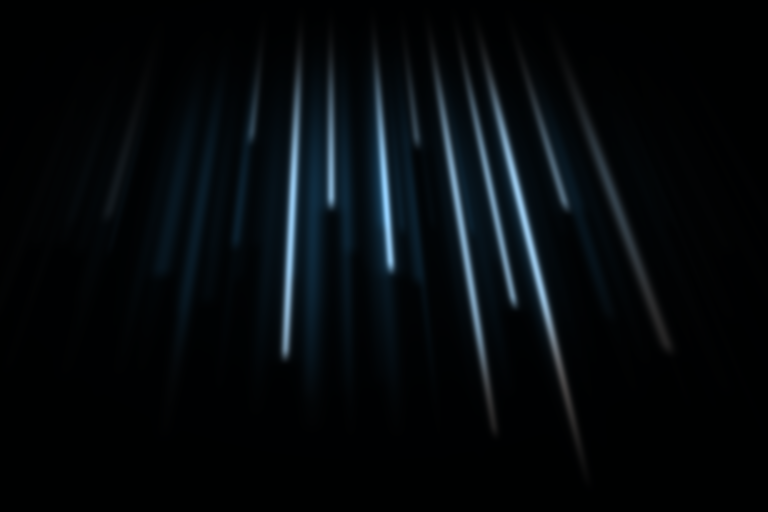
Reproduce this background procedurally as a Shadertoy shader.

```glsl
#define VANISH vec2(0.643, -1.152)
#define GLOW_CENTER vec2(0.72, 0.43)
#define GLOW_SIZE vec2(0.43, 0.27)
#define COOL_WHITE vec3(0.60, 0.73, 0.83)
#define WARM_GREY vec3(0.48, 0.45, 0.44)
#define DEEP_BLUE vec3(0.055, 0.155, 0.225)
#define HALO_BLUE vec3(0.06, 0.16, 0.23)
#define STREAKS 64
#define CAP_SOFTNESS 0.018

// Each beam: slope from the vanishing point, end height, half width, strength
const vec4 BRIGHT[11] = vec4[11](
    vec4(-0.0465, 0.697, 0.0085, 0.90), vec4(0.0025, 0.400, 0.0080, 0.78),
    vec4(0.0720, 0.525, 0.0080, 0.85), vec4(0.1620, 0.848, 0.0085, 0.80),
    vec4(0.2070, 0.594, 0.0080, 0.72), vec4(0.2410, 0.950, 0.0090, 0.95),
    vec4(0.2970, 0.406, 0.0090, 0.50), vec4(0.3610, 0.685, 0.0130, 0.33),
    vec4(0.1200, 0.281, 0.0080, 0.42), vec4(-0.1070, 0.272, 0.0080, 0.35),
    vec4(-0.2750, 0.425, 0.0120, 0.11));

const vec4 SOFT[9] = vec4[9](
    vec4(-0.1950, 0.537, 0.0200, 0.75), vec4(-0.1126, 0.480, 0.0110, 0.80),
    vec4(-0.1610, 0.850, 0.0140, 0.85), vec4(-0.0170, 0.840, 0.0200, 0.75),
    vec4(0.0210, 0.850, 0.0110, 0.45), vec4(0.0660, 0.850, 0.0160, 0.60),
    vec4(0.1020, 0.550, 0.0120, 0.60), vec4(0.3100, 0.620, 0.0140, 0.55),
    vec4(-0.3200, 0.475, 0.0150, 0.35));

float hash(float n) {
    return fract(sin(n * 12.9898) * 43758.5453);
}

float gauss(float x) {
    return exp(-x * x);
}

// Soft-edged line through the vanishing point with a rounded lower end
float beam(vec2 p, float slope, float end, float width) {
    float x = p.x - VANISH.x - slope * (p.y - VANISH.y);
    float cap = 1.0 - smoothstep(end - CAP_SOFTNESS, end + CAP_SOFTNESS, p.y);
    return gauss(x / width) * cap;
}

void mainImage(out vec4 fragColor, in vec2 fragCoord) {
    // Height units, measured downward from the top edge
    vec2 p = fragCoord / iResolution.y;
    p.y = 1.0 - p.y;

    // Overall light envelope
    vec2 g = (p - GLOW_CENTER) / GLOW_SIZE;
    float glow = exp(-dot(g, g));
    float fade = smoothstep(0.0, 0.38, p.y) * (1.0 - smoothstep(0.55, 1.0, p.y));
    vec3 tint = mix(WARM_GREY, COOL_WHITE, smoothstep(0.08, 0.42, glow));
    vec3 softTint = mix(WARM_GREY * 0.14, DEEP_BLUE, smoothstep(0.02, 0.35, glow));

    vec3 color = vec3(0.0, 0.003, 0.005) + DEEP_BLUE * glow * 0.08;

    // Scattered faint streaks
    float streaks = 0.0;
    for (int i = 0; i < STREAKS; i++) {
        float id = float(i) + 1.0;
        float slope = mix(-0.45, 0.55, (id + hash(id) - 1.0) / float(STREAKS));
        float end = mix(0.40, 0.92, hash(id + 71.3));
        float width = mix(0.007, 0.016, hash(id + 137.9));
        streaks += beam(p, slope, end, width) * hash(id + 211.7);
    }
    color += softTint * streaks * fade * (0.10 + 0.32 * glow);

    // Broad blue shafts
    for (int i = 0; i < SOFT.length(); i++) {
        vec4 b = SOFT[i];
        color += softTint * beam(p, b.x, b.y, b.z) * b.w * fade * (0.35 + 0.45 * glow);
    }

    // Bright cores with a blue halo
    for (int i = 0; i < BRIGHT.length(); i++) {
        vec4 b = BRIGHT[i];
        float core = beam(p, b.x, b.y, b.z);
        float halo = beam(p, b.x, b.y + 0.01, b.z * 3.2);
        color += (tint * core + HALO_BLUE * halo * glow * 0.6) * b.w * fade;
    }

    fragColor = vec4(color, 1.0);
}
```
